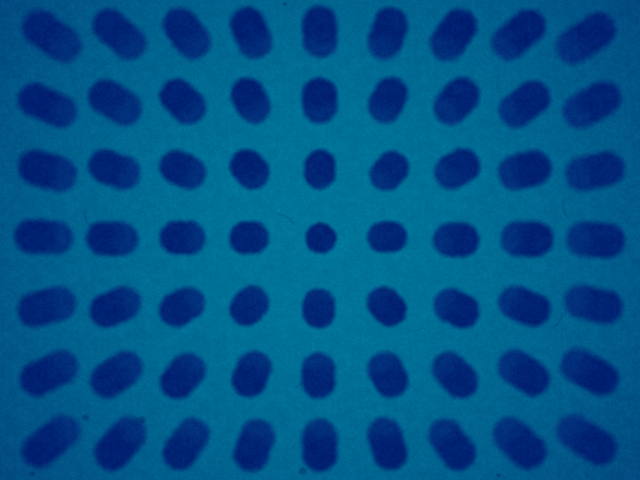
A WebGL 1 fragment shader for this pattern:

```glsl
precision highp float;
// Soft navy dots stretched radially from the centre of a teal, grainy sheet.

uniform vec2 u_resolution;

// Lengths are fractions of the canvas height.
const vec2 GRID_HALF = vec2(4.0, 3.0);      // 9 columns, 7 rows
const vec2 GRID_CENTER = vec2(-0.001, 0.003);
const float SPACING = 0.1430;
const vec2 BARREL = vec2(0.0028, 0.0013);   // corners pulled inward
const float JITTER = 0.0035;
const float DOT_RADIUS = 0.0315;
const float RADIUS_GAIN = 0.0042;
const float STRETCH = 0.0066;               // half-length gained per cell
const float EDGE_SOFT = 0.0065;
const float EDGE_SOFT_GAIN = 0.0009;
const vec3 SHEET_CENTER = vec3(0.0, 0.455, 0.595);
const vec3 SHEET_CORNER = vec3(0.005, 0.285, 0.500);
const vec3 INK_DARK = vec3(0.0, 0.125, 0.440);
const vec3 INK_LIGHT = vec3(0.008, 0.190, 0.480);
const vec3 SPECK_COLOR = vec3(0.0, 0.20, 0.40);
const float SPECK_CELL = 0.11;
const float SPECK_CHANCE = 0.13;
const float GRAIN = 0.035;
const float MOTTLE = 0.022;

float hash(vec2 p) {
  return fract(sin(dot(p, vec2(127.1, 311.7))) * 43758.5453);
}

vec2 hash2(vec2 p) {
  return vec2(hash(p), hash(p + 37.3));
}

float noise(vec2 p) {
  vec2 i = floor(p);
  vec2 f = fract(p);
  f = f * f * (3.0 - 2.0 * f);
  return mix(mix(hash(i), hash(i + vec2(1.0, 0.0)), f.x),
             mix(hash(i + vec2(0.0, 1.0)), hash(i + vec2(1.0, 1.0)), f.x), f.y);
}

vec2 rotate(vec2 p, float angle) {
  float c = cos(angle);
  float s = sin(angle);
  return vec2(c * p.x + s * p.y, c * p.y - s * p.x);
}

float capsule(vec2 p, float halfSegment, float radius) {
  p.x -= clamp(p.x, -halfSegment, halfSegment);
  return length(p) - radius;
}

// x: coverage of one dot, y: tone from its light inner end to its dark outer end.
vec2 radialDot(vec2 p, vec2 cell) {
  float reach = length(cell);
  vec2 center = cell * (1.0 - BARREL * cell.yx * cell.yx) * SPACING;
  center += (hash2(cell + 5.0) - 0.5) * 2.0 * JITTER;

  float angle = reach > 0.0 ? atan(cell.y, cell.x) : 0.0;
  angle += (hash(cell + 19.0) - 0.5) * 0.16;
  vec2 q = rotate(p - center, angle);

  float radius = DOT_RADIUS + RADIUS_GAIN * smoothstep(0.0, 2.5, reach);
  radius *= 0.97 + 0.06 * hash(cell + 61.0);
  float halfLength = DOT_RADIUS + 0.003 * min(reach, 1.0) + STRETCH * reach;
  float halfSegment = max(halfLength - radius, 0.0);

  float wobble = (noise(p * 90.0) - 0.5) * 0.003;
  float d = capsule(q, halfSegment, radius) + wobble;
  float soft = EDGE_SOFT + EDGE_SOFT_GAIN * reach;
  float coverage = 1.0 - smoothstep(-soft, soft, d);
  float tone = smoothstep(-0.85, 0.1, q.x / halfLength);
  tone = mix(0.75, tone, min(reach * 0.4, 1.0));
  return vec2(coverage, tone - 0.3 * hash(cell + 83.0));
}

// Sparse blurred flecks and short fibres.
float specks(vec2 p) {
  vec2 cell = floor(p / SPECK_CELL);
  vec2 seed = hash2(cell + 11.0);
  vec2 q = (fract(p / SPECK_CELL) - 0.3 - 0.4 * seed) * SPECK_CELL;
  q = rotate(q, 6.2832 * hash(cell + 29.0));
  float fibre = step(0.65, hash(cell + 47.0));
  q.y += fibre * 12.0 * q.x * q.x;
  float size = mix(0.002 + 0.005 * seed.x, 0.001, fibre);
  float d = capsule(q, fibre * 0.018, size);
  float present = step(hash(cell + 71.0), SPECK_CHANCE);
  return present * (1.0 - smoothstep(-0.002, 0.004, d)) * mix(0.55, 0.25, fibre);
}

void main() {
  vec2 p = (gl_FragCoord.xy - 0.5 * u_resolution) / u_resolution.y;

  // Lit sheet, fading toward the corners
  vec3 color = mix(SHEET_CENTER, SHEET_CORNER, min(dot(p, p) / 0.69, 1.0));
  color = mix(color, SPECK_COLOR, specks(p));

  // Dots, including neighbours that cross cell borders
  vec2 g = p - GRID_CENTER;
  vec2 nearest = floor(g / SPACING + 0.5);
  for (int j = -1; j <= 1; j++) {
    for (int i = -1; i <= 1; i++) {
      vec2 cell = nearest + vec2(float(i), float(j));
      vec2 dotInk = radialDot(g, cell);
      vec2 inside = step(abs(cell), GRID_HALF + 0.5);
      vec3 ink = mix(INK_LIGHT, INK_DARK, clamp(dotInk.y, 0.0, 1.0));
      color = mix(color, ink, dotInk.x * inside.x * inside.y);
    }
  }

  // Fine grain over broader mottling
  float wear = GRAIN * (noise(p * 260.0) - 0.5) + MOTTLE * (noise(p * 70.0 + 9.0) - 0.5);
  color += wear * vec3(0.3, 1.0, 0.9);
  gl_FragColor = vec4(clamp(color, 0.0, 1.0), 1.0);
}
```
